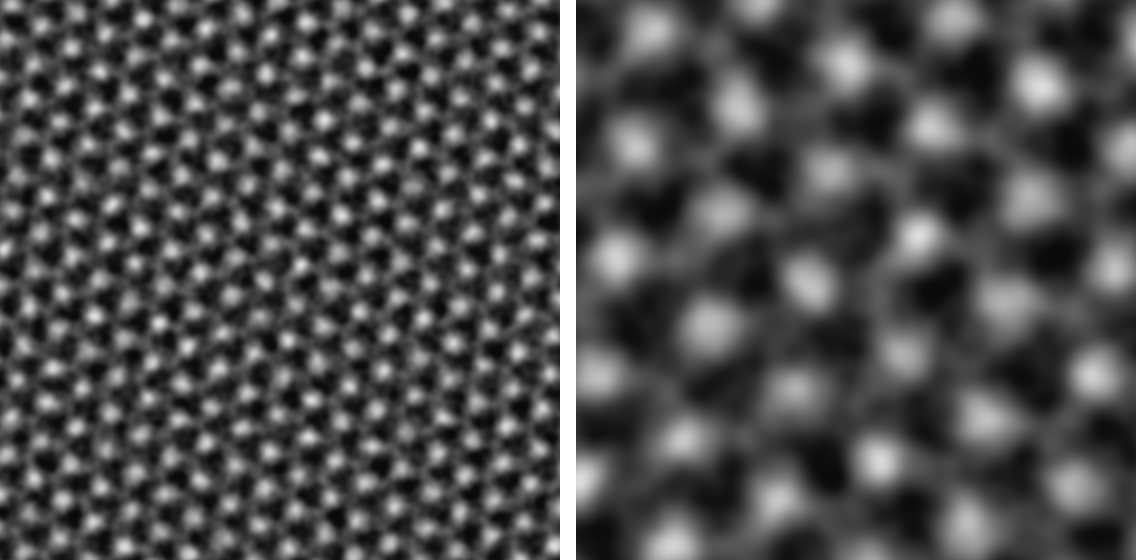
Left, the full canvas; right, a detail of the centre.
Give the GLSL for this pattern, as a Shadertoy shader.

```glsl
// Blurred grey atomic lattice: bright sites, dim sites and dark hollows in a hexagonal array
#define STEP_A vec2(0.0527, -0.0405)  // first lattice vector, in canvas heights
#define STEP_B vec2(0.0633, 0.0256)   // second lattice vector
#define SITE vec2(0.4212, 0.5384)     // centre of one bright site
#define MEAN_GREY 0.295
#define SITE_WAVE 0.129               // contrast of the bright sites
#define HOLLOW_WAVE 0.046             // difference between dim sites and hollows
#define FINE_WAVE 0.025               // sharpness of the sites
#define WARP 0.0065
#define GAIN_VARIATION 0.38
#define GRAIN 0.15

const float TAU = 6.28318;

vec2 hashGradient(vec2 cell) {
    vec3 h = fract(cell.xyx * vec3(0.1031, 0.1030, 0.0973));
    h += dot(h, h.yzx + 33.33);
    float angle = TAU * fract((h.x + h.y) * h.z);
    return vec2(cos(angle), sin(angle));
}

float gradientNoise(vec2 p) {
    vec2 i = floor(p), f = fract(p);
    vec2 s = f * f * f * (f * (f * 6.0 - 15.0) + 10.0);
    vec2 e = vec2(1.0, 0.0);
    float low = mix(dot(hashGradient(i), f),
                    dot(hashGradient(i + e.xy), f - e.xy), s.x);
    float high = mix(dot(hashGradient(i + e.yx), f - e.yx),
                     dot(hashGradient(i + e.xx), f - e.xx), s.x);
    return mix(low, high, s.y);
}

// Plane waves of the lattice; q counts steps along its two vectors
float latticeWaves(vec2 q) {
    vec3 first = TAU * vec3(q, q.x + q.y);
    vec3 second = TAU * vec3(q.x - q.y, 2.0 * q.x + q.y, q.x + 2.0 * q.y);
    float sites = dot(cos(first), vec3(1.0));
    float hollows = dot(sin(first), vec3(1.0, 1.0, -1.0));
    float fine = dot(cos(second), vec3(1.0));
    return SITE_WAVE * sites + HOLLOW_WAVE * hollows + FINE_WAVE * fine;
}

void mainImage(out vec4 fragColor, in vec2 fragCoord) {
    vec2 p = fragCoord / iResolution.y;

    // Slight drift of the sites
    vec2 drift = vec2(gradientNoise(p * 13.0 + 7.3), gradientNoise(p * 13.0 + 41.7));
    vec2 q = inverse(mat2(STEP_A, STEP_B)) * (p + WARP * drift - SITE);

    // Uneven site brightness and soft grain
    float gain = 1.0 + GAIN_VARIATION * gradientNoise(p * 17.0 + 90.1);
    float grain = gradientNoise(p * 34.0 + 23.9) + 0.7 * gradientNoise(p * 61.0 + 151.3);
    float grey = MEAN_GREY + gain * latticeWaves(q) + GRAIN * grain;

    // Soft floor keeps the hollows just above black
    float lift = grey - 0.03;
    grey = 0.03 + 0.5 * (lift + sqrt(lift * lift + 0.002));
    fragColor = vec4(vec3(clamp(grey, 0.0, 1.0)), 1.0);
}
```
